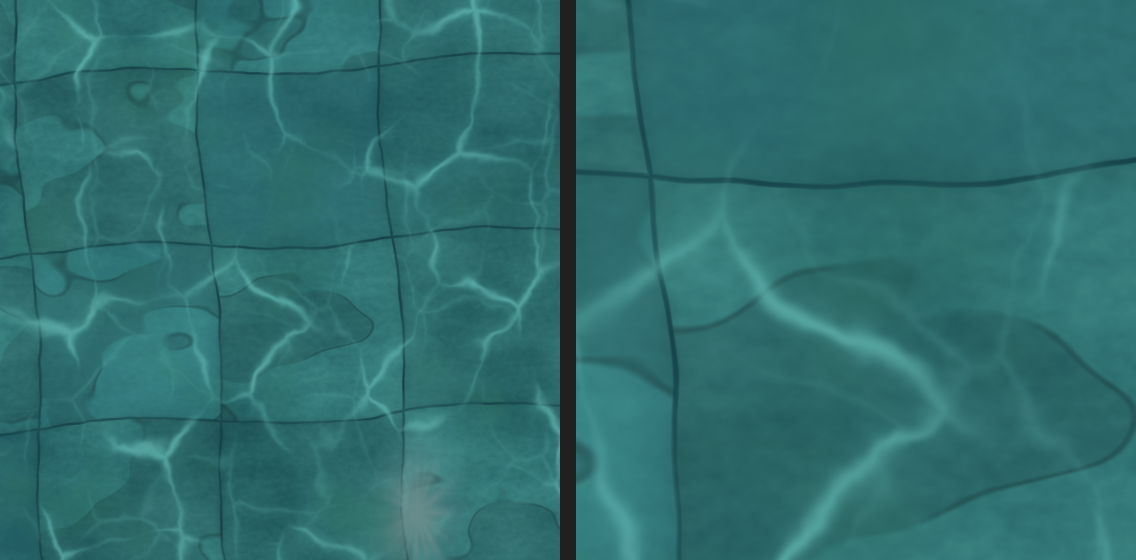
Left, the full canvas; right, a detail of the centre.
This texture is drawn by a Shadertoy shader. Its source:

```glsl
const vec2 TILE_SIZE = vec2(0.325, 0.312);
const vec2 TILE_ORIGIN = vec2(0.054, 0.254);
const vec3 DEEP = vec3(0.125, 0.345, 0.360);
const vec3 PALE = vec3(0.235, 0.510, 0.502);
const vec3 ALGAE = vec3(0.180, 0.440, 0.385);
const vec3 BLUE = vec3(0.155, 0.420, 0.455);
const vec3 JOINT = vec3(0.075, 0.250, 0.280);
const vec3 GLOW = vec3(0.280, 0.600, 0.590);
const vec3 GLINT = vec3(0.430, 0.770, 0.750);
const vec3 REFLECTION = vec3(0.450, 0.560, 0.560);

vec2 hash2(vec2 p) {
    vec3 q = fract(p.xyx * vec3(0.1031, 0.1030, 0.0973));
    q += dot(q, q.yzx + 33.33);
    return fract((q.xx + q.yz) * q.zy);
}

float gradientDot(vec2 cell, vec2 corner, vec2 f) {
    float angle = 6.28318 * hash2(cell + corner).x;
    return dot(vec2(cos(angle), sin(angle)), f - corner);
}

float gradientNoise(vec2 p) {
    vec2 cell = floor(p), f = fract(p);
    vec2 u = f * f * f * (f * (f * 6.0 - 15.0) + 10.0);
    float low = mix(gradientDot(cell, vec2(0, 0), f), gradientDot(cell, vec2(1, 0), f), u.x);
    float high = mix(gradientDot(cell, vec2(0, 1), f), gradientDot(cell, vec2(1, 1), f), u.x);
    return mix(low, high, u.y);
}

float fbm(vec2 p, int octaves) {
    float sum = 0.0, amplitude = 0.6;
    for (int i = 0; i < octaves; i++) {
        sum += amplitude * gradientNoise(p);
        p = mat2(1.6, 1.2, -1.2, 1.6) * p + 7.3;
        amplitude *= 0.5;
    }
    return sum;
}

vec2 noisePair(vec2 p, int octaves) {
    return vec2(fbm(p + 3.7, octaves), fbm(p + 41.2, octaves));
}

// Distance to the nearest border between scattered cells
float cellBorder(vec2 p) {
    vec2 cell = floor(p), nearest = vec2(9.0);
    for (int y = -1; y <= 1; y++)
    for (int x = -1; x <= 1; x++) {
        vec2 n = cell + vec2(x, y);
        vec2 r = n + 0.1 + 0.8 * hash2(n) - p;
        if (dot(r, r) < dot(nearest, nearest)) nearest = r;
    }
    float border = 9.0;
    for (int y = -2; y <= 2; y++)
    for (int x = -2; x <= 2; x++) {
        vec2 n = cell + vec2(x, y);
        vec2 r = n + 0.1 + 0.8 * hash2(n) - p;
        vec2 gap = r - nearest;
        if (dot(gap, gap) > 1e-4)
            border = min(border, dot(0.5 * (r + nearest), normalize(gap)));
    }
    return border;
}

// Slow refraction that tilts and bends the tile grid
vec2 refractGrid(vec2 p) {
    vec2 tilt = vec2(0.060, -0.043) * (p.yx - 0.5);
    vec2 wave = vec2(0.009, 0.011) * sin(vec2(9.0, 10.0) * p.yx + vec2(1.0, 2.4));
    return p + tilt + wave + 0.010 * noisePair(p * 9.0, 3);
}

vec3 stone(vec2 p, vec2 id) {
    vec2 seed = hash2(id + 17.0);
    float grain = fbm(p * vec2(70.0, 95.0), 3);
    float strata = fbm(p * vec2(8.0, 24.0) + 20.0 * seed, 5);
    float clouds = fbm(p * 3.6 + 5.0, 4);
    float tone = 0.46 + 1.15 * clouds + 0.36 * strata + 0.30 * grain;
    tone += 0.38 * (seed.x - 0.5);
    vec3 color = mix(DEEP, PALE, clamp(tone, -0.05, 1.2));
    color = mix(color, BLUE, 0.35 * smoothstep(0.55, 0.9, seed.y));
    float growth = smoothstep(0.0, 0.4, fbm(p * 5.0 + 31.0, 5));
    color = mix(color, ALGAE, 0.45 * growth);

    // Overlapping slabs with a dark broken edge
    float contour = fbm(p * vec2(3.0, 4.5) + 30.0 * seed, 3);
    float present = step(0.4, seed.x);
    float edge = 1.0 - smoothstep(0.0, 0.018, abs(contour));
    float broken = smoothstep(-0.1, 0.25, gradientNoise(p * 7.0 + 12.0));
    color *= 1.0 + present * (0.13 * smoothstep(-0.012, 0.012, contour) - 0.06);
    return color * (1.0 - 0.20 * present * edge * broken);
}

// Light filaments: x is the soft halo, y the thin bright core
vec2 caustics(vec2 p, vec2 scale, vec2 offset) {
    vec2 bent = p + 0.08 * noisePair(p * 5.0, 3) + 0.013 * noisePair(p * 23.0, 3);
    float border = cellBorder(bent * scale + offset);
    float strength = smoothstep(-0.18, 0.28, fbm(p * 5.5 + offset + 6.7, 2));
    float width = mix(0.015, 0.040, strength) * (1.0 + 0.7 * gradientNoise(p * 26.0));
    float halo = exp(-border / 0.085);
    float core = exp(-border * border / (width * width));
    return vec2(halo, core) * strength;
}

// Faint rays spreading around a pale reflection
float reflectionGlow(vec2 p, vec2 center) {
    vec2 d = (p - center) / vec2(0.058, 0.095);
    float rays = gradientNoise(4.0 * normalize(d + 1e-4) + 2.5);
    return exp(-dot(d, d)) * (0.9 + 0.8 * rays * smoothstep(0.1, 0.9, length(d)));
}

void mainImage(out vec4 fragColor, in vec2 fragCoord) {
    vec2 p = fragCoord / iResolution.xy;
    float pixel = 1.0 / min(iResolution.x, iResolution.y);
    vec2 grid = (refractGrid(p) - TILE_ORIGIN) / TILE_SIZE;
    vec2 local = fract(grid);
    vec2 margin = min(local, 1.0 - local) * TILE_SIZE;
    float joint = min(margin.x, margin.y);

    // Tiles and worn joints
    vec3 color = stone(p, floor(grid));
    float wear = 0.72 + 0.6 * gradientNoise(p * 14.0);
    float line = 1.0 - smoothstep(0.0006, 0.0019 + pixel, joint);
    color *= 1.0 - 0.09 * exp(-joint / 0.008);
    color = mix(color, JOINT, line * clamp(wear, 0.25, 0.92));

    // Strong filaments over a fainter, finer net
    vec2 light = caustics(p, vec2(5.6, 4.2), vec2(2.3, 7.1));
    light += 0.25 * caustics(p, vec2(8.5, 6.5), vec2(15.6, 4.2));
    color = mix(color, GLOW, min(0.42 * light.x, 1.0));
    color = mix(color, GLINT, min(0.55 * light.y, 0.8));
    color = mix(color, REFLECTION, 0.9 * reflectionGlow(p, vec2(0.745, 0.085)));
    fragColor = vec4(color, 1.0);
}
```
